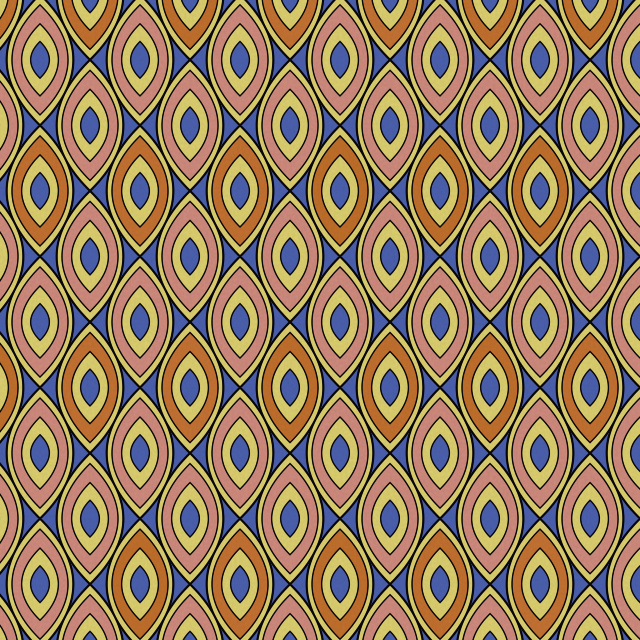
A WebGL 1 fragment shader for this pattern:

```glsl
precision highp float;
uniform vec2 u_resolution;

#define STEP vec2(0.07813, 0.10241)   // half a repeat across and down
#define ORIGIN vec2(0.0625, 0.0935)   // first lens centre, from the top left
#define LENS vec2(0.0521, 0.1024)     // half width and half height
#define OUTLINE 0.0017                // half widths of the lines
#define INLINE 0.0011
#define GRAIN 0.035
#define YELLOW vec3(0.835, 0.785, 0.42)
#define PINK vec3(0.785, 0.525, 0.475)
#define ORANGE vec3(0.735, 0.425, 0.175)
#define BLUE vec3(0.285, 0.365, 0.66)
#define BLACK vec3(0.035, 0.025, 0.03)

float hash(vec2 p) {
  vec3 q = fract(p.xyx * 0.1031);
  q += dot(q, q.yzx + 33.33);
  return fract((q.x + q.y) * q.z);
}

vec2 gradient(vec2 cell) {
  float a = 6.2832 * hash(cell);
  return vec2(cos(a), sin(a));
}

float gradientNoise(vec2 p) {
  vec2 i = floor(p), f = fract(p);
  vec2 u = f * f * f * (f * (f * 6.0 - 15.0) + 10.0);
  vec2 e = vec2(1.0, 0.0);
  float low = mix(dot(gradient(i), f), dot(gradient(i + e), f - e), u.x);
  float high = mix(dot(gradient(i + e.yx), f - e.yx),
                   dot(gradient(i + 1.0), f - 1.0), u.x);
  return mix(low, high, u.y);
}

// Approximate distance to a lens with parabolic sides, positive inside
float lens(vec2 p, float scale) {
  vec2 size = LENS * scale;
  float t = p.y / size.y;
  float slope = 2.0 * size.x * t / size.y;
  return (size.x * (1.0 - t * t) - abs(p.x)) / sqrt(1.0 + slope * slope);
}

// Every third row is orange, apart from a few lenses at the sides
vec3 bandColour(vec2 cell) {
  float orange = step(2.0, mod(cell.y + 0.5, 3.0));
  orange *= step(cell.x, 11.5);
  orange *= 1.0 - step(7.5, cell.y) * step(cell.x, 0.5);
  vec3 warm = ORANGE + vec3(0.02, 0.015, 0.04) * (hash(cell + 20.0) - 0.5);
  return mix(PINK, warm, orange);
}

// Fill the inside of a contour, then ink its edge
vec3 paint(vec3 base, vec3 fill, float d, float halfLine, float px) {
  vec3 col = mix(base, fill, smoothstep(-px, px, d));
  float ink = 1.0 - smoothstep(halfLine - px, halfLine + px, abs(d));
  return mix(col, BLACK, ink);
}

void main() {
  float side = min(u_resolution.x, u_resolution.y);
  vec2 p = gl_FragCoord.xy / side;
  p.y = u_resolution.y / side - p.y;
  float px = 0.6 / side;
  vec2 q = (p - ORIGIN) / STEP;

  // Two interleaved grids of lenses: keep the one that covers this point
  float outer = -1.0;
  vec2 local = vec2(0.0), cell = vec2(0.0);
  for (int k = 0; k < 2; k++) {
    float shift = float(k);
    vec2 centre = 2.0 * floor((q - shift) * 0.5 + 0.5) + shift;
    vec2 offset = (q - centre) * STEP;
    float d = lens(offset, 1.0);
    if (d > outer) {
      outer = d;
      local = offset;
      cell = centre;
    }
  }

  // Nested lenses from the outside in
  vec3 col = paint(BLUE, YELLOW, outer, OUTLINE, px);
  col = paint(col, bandColour(cell), lens(local, 0.84), INLINE, px);
  col = paint(col, YELLOW, lens(local, 0.55), INLINE, px);
  col = paint(col, BLUE, lens(local, 0.28), INLINE, px);

  // Faint cloth grain
  float grain = gradientNoise(p * 230.0) + 0.5 * gradientNoise(p * vec2(340.0, 90.0));
  col *= 1.0 + GRAIN * grain;
  gl_FragColor = vec4(col, 1.0);
}
```
